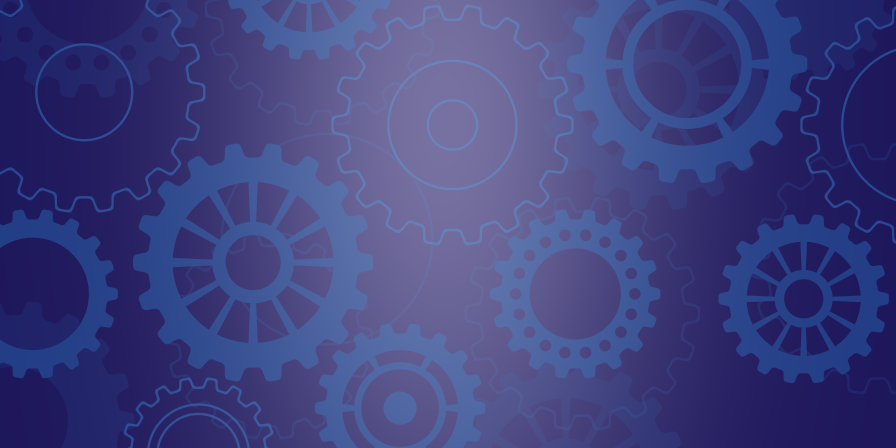
A Shadertoy shader for this background:

```glsl
// Overlapping blue cogwheels on an indigo field with a soft lilac glow.
// Each wheel is a distance function of unit radius: one folded tooth, then
// rings, spokes or drilled holes; solid and outlined wheels are layered.

const float TAU = 6.2831853;
const float TEETH = 18.0;
const float LINE = 0.0026;

float softMin(float a, float b, float k) {
    float h = max(k - abs(a - b), 0.0) / k;
    return min(a, b) - h * h * k * 0.25;
}

// Fold the plane into one of n equal sectors centred on the x axis.
vec2 sector(vec2 p, float n) {
    float a = TAU / n;
    float t = mod(atan(p.y, p.x) + 0.5 * a, a) - 0.5 * a;
    return length(p) * vec2(cos(t), sin(t));
}

float ring(vec2 p, float inner, float outer) {
    float r = length(p);
    return max(inner - r, r - outer);
}

// Toothed disc with tapered teeth and rounded corners.
float cog(vec2 p) {
    vec2 q = sector(p, TEETH);
    float side = abs(q.y) - mix(0.088, 0.062, (q.x - 0.87) / 0.13);
    float tooth = -softMin(-side, 1.0 - q.x, 0.035);
    return softMin(length(p) - 0.875, tooth, 0.035);
}

float rim(vec2 p, float hole) {
    return max(cog(p), hole - length(p));
}

float spokes(vec2 p, float n, float inner, float outer, float width) {
    vec2 q = sector(p, n);
    float taper = width * mix(0.65, 1.1, (q.x - inner) / (outer - inner));
    return max(abs(q.y) - taper, ring(p, inner, outer));
}

// Wheel with twelve spokes and a hollow hub.
float spokedWheel(vec2 p) {
    float d = min(rim(p, 0.67), ring(p, 0.23, 0.34));
    return min(d, spokes(p, 12.0, 0.31, 0.69, 0.036));
}

// Wheel with a second ring joined by six short bridges.
float bridgedWheel(vec2 p, float inner, float outer) {
    float d = min(rim(p, 0.68), ring(p, inner, outer));
    return min(d, spokes(p, 6.0, outer - 0.02, 0.70, 0.045));
}

// Wheel with a circle of drilled holes.
float drilledWheel(vec2 p) {
    vec2 q = sector(p, TEETH);
    return max(rim(p, 0.535), 0.068 - length(q - vec2(0.70, 0.0)));
}

// Thin circle, and outlined cog, in canvas units.
float circleLine(vec2 p, float radius) {
    return abs(length(p) - radius) - LINE;
}

float cogLine(vec2 p, float radius) {
    return abs(cog(p / radius) * radius) - LINE;
}

float coverage(float d, float pixel) {
    return clamp(0.5 - d / pixel, 0.0, 1.0);
}

void mainImage(out vec4 fragColor, in vec2 fragCoord) {
    float pixel = 1.0 / iResolution.y;
    vec2 p = (fragCoord - 0.5 * iResolution.xy) * pixel + vec2(1.0, 0.5);

    // Background glow, tall and centred a little above the middle.
    vec2 g = (p - vec2(0.99, 0.73)) / vec2(0.50, 1.05);
    float glow = exp(-dot(g, g));
    vec3 color = mix(vec3(0.110, 0.085, 0.355), vec3(0.465, 0.445, 0.630), glow);
    vec3 wheelBlue = mix(vec3(0.130, 0.245, 0.530), vec3(0.400, 0.490, 0.700), glow);
    vec3 lineBlue = mix(vec3(0.160, 0.310, 0.610), vec3(0.410, 0.530, 0.760), glow);

    // Distant solid wheels.
    float far = drilledWheel((p - vec2(0.195, 1.040)) / 0.26) * 0.26;
    far = min(far, rim((p - vec2(0.030, 0.060)) / 0.27, 0.45) * 0.27);
    far = min(far, spokedWheel((p - vec2(1.470, 0.800)) / 0.27) * 0.27);
    far = min(far, spokedWheel((p - vec2(1.263, -0.070)) / 0.27) * 0.27);
    far = min(far, cog((p - vec2(1.800, 1.020)) / 0.20) * 0.20);
    color = mix(color, wheelBlue, 0.27 * coverage(far, pixel));

    // Distant outlines.
    float faint = circleLine(p - vec2(0.730, 0.466), 0.235);
    faint = min(faint, cogLine(p - vec2(0.720, 0.980), 0.26));
    faint = min(faint, cogLine(p - vec2(1.300, 0.300), 0.26));
    faint = min(faint, cogLine(p - vec2(1.960, 0.400), 0.28));
    faint = min(faint, cogLine(p - vec2(0.600, 0.250), 0.23));
    color = mix(color, lineBlue, 0.24 * coverage(faint, pixel));

    // Near outlined wheels with concentric circles.
    vec2 a = p - vec2(0.188, 0.794), b = p - vec2(1.010, 0.721);
    vec2 c = p - vec2(2.057, 0.721), e = p - vec2(0.443, -0.016);
    float lines = min(cogLine(a, 0.268), circleLine(a, 0.107));
    lines = min(lines, min(cogLine(b, 0.268), circleLine(b, 0.143)));
    lines = min(lines, circleLine(b, 0.055));
    lines = min(lines, min(cogLine(c, 0.268), circleLine(c, 0.177)));
    lines = min(lines, min(cogLine(e, 0.172), circleLine(e, 0.113)));
    lines = min(lines, circleLine(e, 0.092));
    color = mix(color, lineBlue, 0.85 * coverage(lines, pixel));

    // Near solid wheels: large, then small.
    float large = spokedWheel((p - vec2(0.565, 0.414)) / 0.268);
    large = min(large, bridgedWheel((p - vec2(1.534, 0.857)) / 0.268, 0.45, 0.54));
    vec2 hub = (p - vec2(0.893, 0.089)) / 0.19;
    float small = min(bridgedWheel(hub, 0.455, 0.54), length(hub) - 0.195);
    small = min(small, spokedWheel((p - vec2(0.690, 1.055)) / 0.19));
    small = min(small, spokedWheel((p - vec2(1.794, 0.333)) / 0.19));
    small = min(small, drilledWheel((p - vec2(1.284, 0.344)) / 0.19));
    small = min(small, rim((p - vec2(0.073, 0.344)) / 0.19, 0.66));
    float near = min(large * 0.268, small * 0.19);
    color = mix(color, wheelBlue, 0.95 * coverage(near, pixel));

    fragColor = vec4(color, 1.0);
}
```
